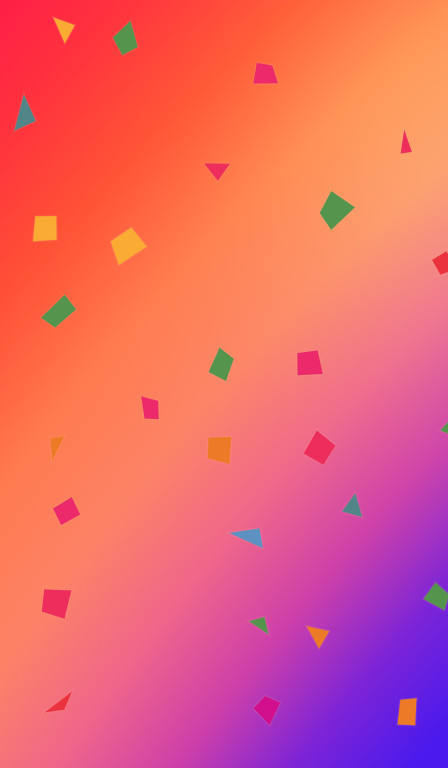
Give the GLSL for this background, as a Shadertoy shader.

```glsl
// Sparse paper confetti over a warm diagonal gradient, red to orange to violet.
// The gradient blends evenly spaced colour stops along a slightly bent axis;
// each cell of a jittered grid may hold one convex polygon cut by half-planes.

const float TAU = 6.2831853;
const float CELL = 0.125;      // grid pitch in canvas heights
const float DENSITY = 0.72;    // share of cells that hold a piece
const int STOPS = 9;
const int PAPERS = 10;

const vec3 GRADIENT[STOPS] = vec3[](
    vec3(1.00, 0.09, 0.29), vec3(1.00, 0.19, 0.24), vec3(1.00, 0.32, 0.21),
    vec3(1.00, 0.48, 0.31), vec3(0.99, 0.51, 0.40), vec3(0.94, 0.40, 0.54),
    vec3(0.81, 0.25, 0.66), vec3(0.49, 0.14, 0.84), vec3(0.29, 0.10, 0.93));

const vec3 PAPER[PAPERS] = vec3[](
    vec3(0.93, 0.18, 0.36), vec3(0.92, 0.20, 0.25), vec3(0.93, 0.48, 0.15),
    vec3(0.98, 0.67, 0.20), vec3(0.36, 0.57, 0.76), vec3(0.32, 0.52, 0.53),
    vec3(0.33, 0.58, 0.30), vec3(0.82, 0.06, 0.55), vec3(0.38, 0.46, 0.60),
    vec3(0.92, 0.16, 0.42));

// Integer mixing hash: cell and salt to a value in [0, 1)
float hash(ivec2 cell, int salt) {
    uint h = uint(cell.x + 64) * 1597334677u
           ^ uint(cell.y + 64) * 3812015801u
           ^ uint(salt + 1) * 2798796415u;
    h = (h ^ (h >> 16)) * 2146121005u;
    h = (h ^ (h >> 15)) * 2221713035u;
    h ^= h >> 16;
    return float(h >> 8) / 16777216.0;
}

vec3 gradientColor(float t) {
    float s = clamp(t, 0.0, 1.0) * float(STOPS - 1);
    int i = min(int(s), STOPS - 2);
    return mix(GRADIENT[i], GRADIENT[i + 1], s - float(i));
}

vec3 background(vec2 uv) {
    vec2 q = vec2(uv.x, 1.0 - uv.y);
    float bend = 0.15 * (q.x - 0.5) * (q.y - 0.5);
    vec3 color = gradientColor(dot(q, vec2(0.393, 0.607)) + bend);
    // Peach glow in the upper right
    vec2 d = (uv - vec2(1.0, 0.84)) * vec2(1.5, 2.2);
    return color + vec3(0.0, 0.13, 0.04) * exp(-2.0 * dot(d, d));
}

// Signed distance to the line a-b, negative on its left
float edgeDistance(vec2 p, vec2 a, vec2 b) {
    vec2 e = normalize(b - a);
    return dot(p - a, vec2(e.y, -e.x));
}

vec2 corner(ivec2 cell, int k, float radius) {
    float wobble = 0.7 * (hash(cell, 10 + k) - 0.5);
    float angle = TAU * (hash(cell, 5) + 0.25 * float(k)) + wobble;
    float reach = radius * mix(0.75, 1.15, hash(cell, 20 + k));
    return reach * vec2(cos(angle), sin(angle));
}

// Random triangle or quadrilateral around the origin
float pieceDistance(vec2 p, ivec2 cell) {
    float radius = mix(0.016, 0.026, hash(cell, 4));
    vec2 a = corner(cell, 0, radius);
    vec2 b = corner(cell, 1, radius);
    vec2 c = corner(cell, 2, radius);
    vec2 d = corner(cell, 3, radius);
    // A fourth corner on the closing edge leaves a triangle
    if (hash(cell, 6) < 0.36) d = 0.5 * (a + c);
    return max(max(edgeDistance(p, a, b), edgeDistance(p, b, c)),
               max(edgeDistance(p, c, d), edgeDistance(p, d, a)));
}

vec3 addConfetti(vec3 color, vec2 p, float pixel) {
    ivec2 home = ivec2(floor(p / CELL));
    for (int y = -1; y <= 1; y++)
    for (int x = -1; x <= 1; x++) {
        ivec2 cell = home + ivec2(x, y);
        if (hash(cell, 0) > DENSITY) continue;
        vec2 jitter = 0.7 * (vec2(hash(cell, 1), hash(cell, 2)) - 0.5);
        vec2 center = (vec2(cell) + 0.5 + jitter) * CELL;
        float dist = pieceDistance(p - center, cell);
        vec3 paper = PAPER[int(hash(cell, 3) * float(PAPERS))];
        // Faint pale rim, then the paper itself
        float rim = 1.0 - smoothstep(0.0, 0.0025, abs(dist));
        color = mix(color, vec3(1.0, 0.75, 0.6), 0.15 * rim);
        color = mix(color, paper, 1.0 - smoothstep(-0.7 * pixel, 0.7 * pixel, dist));
    }
    return color;
}

void mainImage(out vec4 fragColor, in vec2 fragCoord) {
    vec2 p = fragCoord / iResolution.y;
    vec3 color = background(fragCoord / iResolution.xy);
    color = addConfetti(color, p, 1.0 / iResolution.y);
    fragColor = vec4(clamp(color, 0.0, 1.0), 1.0);
}
```
